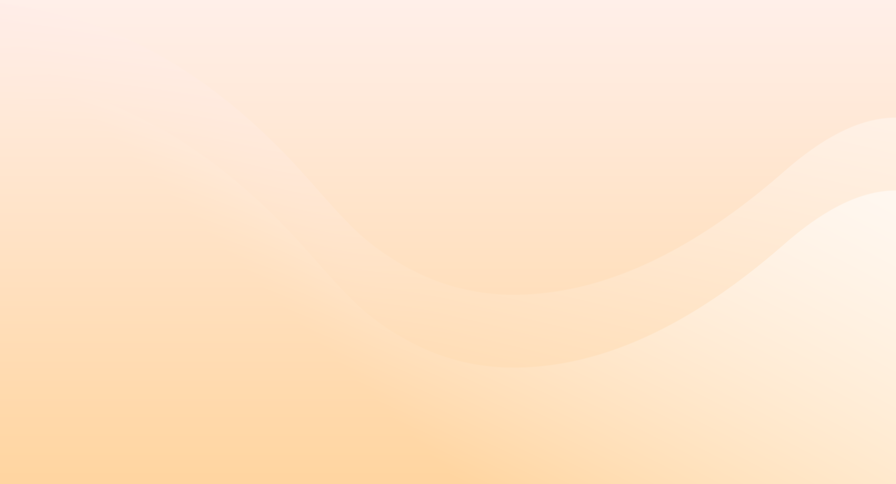
Reproduce this background procedurally as a WebGL 2 fragment shader.

```glsl
#version 300 es
precision highp float;
// Peach backdrop with two translucent waves that brighten to the upper right.
// One smooth cubic curve through a few knots bounds both waves; each is
// laid over a vertical gradient with an opacity that grows diagonally.

uniform vec2 u_resolution;
out vec4 fragColor;

const vec3 SKY_TOP = vec3(1.0, 0.937, 0.914);
const vec3 SKY_BOTTOM = vec3(1.0, 0.835, 0.627);
const vec3 BLUSH = vec3(1.0, 0.905, 0.895);
const vec3 WHITE = vec3(1.0);
const float WAVE_DROP = 0.1505;

// Knots of the crest: x, height, slope
const int KNOTS = 6;
const vec3 CREST[KNOTS] = vec3[KNOTS](
    vec3(0.0, 0.993, -0.22), vec3(0.3255, 0.6675, -1.96),
    vec3(0.4167, 0.4927, -1.40), vec3(0.573, 0.391, 0.0),
    vec3(0.875, 0.6456, 1.62), vec3(1.0, 0.757, 0.0));

// Cubic Hermite segment between two knots
float hermite(vec3 a, vec3 b, float x) {
    float span = b.x - a.x;
    float t = (x - a.x) / span;
    float s = 1.0 - t;
    float ends = mix(a.y, b.y, t * t * (3.0 - 2.0 * t));
    return ends + span * t * s * (a.z * s - b.z * t);
}

float crestHeight(float x) {
    float height = CREST[0].y;
    for (int i = 0; i < KNOTS - 1; i++) {
        if (x >= CREST[i].x) height = hermite(CREST[i], CREST[i + 1], x);
    }
    return height;
}

// Antialiased coverage of the area below an edge
float coverage(float depth, float pixel) {
    return smoothstep(-pixel, pixel, depth);
}

vec3 addLayer(vec3 base, vec3 tint, float mask, float opacity) {
    return mix(base, tint, mask * clamp(opacity, 0.0, 1.0));
}

void main() {
    vec2 p = gl_FragCoord.xy / u_resolution;
    float aspect = u_resolution.x / u_resolution.y;
    float pixel = 1.0 / u_resolution.y;

    float depth = crestHeight(p.x) - p.y;
    float upperWave = coverage(depth, pixel);
    float lowerWave = coverage(depth - WAVE_DROP, pixel);

    // Diagonal light, zero at the lower left
    float light = max(p.x * aspect + p.y - 0.95, 0.0);

    // Rosy haze hugging the left part of the crest
    float haze = (1.0 - smoothstep(0.0, 0.25, depth))
               * (1.0 - smoothstep(0.25, 0.5, p.x));

    vec3 color = mix(SKY_BOTTOM, SKY_TOP, p.y);
    color = addLayer(color, BLUSH, upperWave, 0.22 * haze);
    color = addLayer(color, WHITE, upperWave, 0.23 * light);
    color = addLayer(color, WHITE, lowerWave, 0.37 * light);
    fragColor = vec4(color, 1.0);
}
```
